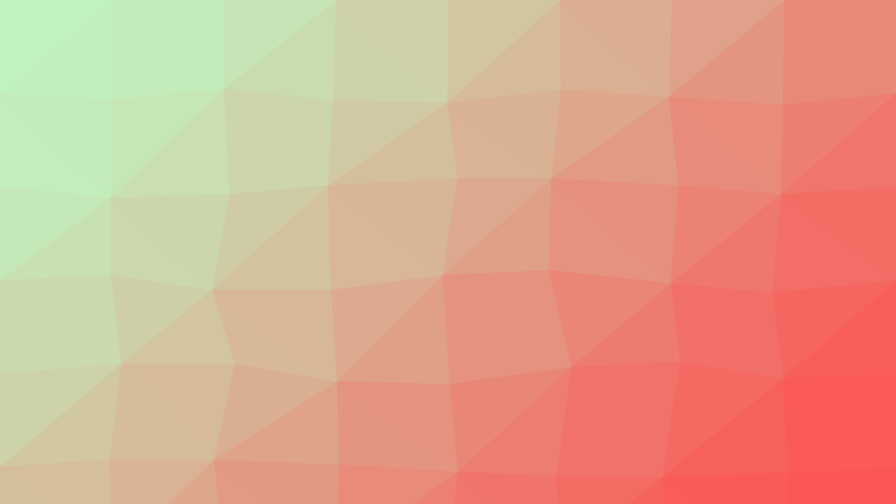
This background is drawn by a Shadertoy shader. Its source:

```glsl
const vec3 MINT = vec3(0.757, 0.953, 0.750);
const vec3 CORAL = vec3(0.988, 0.330, 0.332);
const vec2 CELL = 1.0 / vec2(8.0, 9.6);   // cell size, canvas width = 1
const float COLUMNS = 8.0;
const int WAVY_ROWS = 5;
const vec2 FADE = vec2(0.02, 1.02);       // start and end of the colour ramp

// Wave bending each row of nodes: amplitude, frequency, crest column, mean
const vec4 SIDE_WAVE[WAVY_ROWS] = vec4[WAVY_ROWS](
    vec4(0.020, 2.0, 1.5, -0.010),
    vec4(0.083, 2.7, 6.3, 0.0),
    vec4(0.052, 2.5, 6.0, -0.063),
    vec4(0.060, 1.7, 1.6, 0.050),
    vec4(0.094, 1.6, 3.8, 0.0));
const vec4 DROP_WAVE[WAVY_ROWS] = vec4[WAVY_ROWS](
    vec4(0.088, 1.95, 3.6, 0.040),
    vec4(0.110, 0.90, 1.0, 0.010),
    vec4(0.125, 1.40, 2.5, 0.010),
    vec4(0.138, 1.50, 3.6, 0.0),
    vec4(0.100, 0.75, 5.6, 0.015));

float wave(vec4 w, float column) {
    return w.w + w.x * cos((column - w.z) * w.y);
}

// Mesh node, with y running down; the outer frame stays straight
vec2 meshNode(vec2 id) {
    int row = int(id.y) - 1;
    vec2 shift = vec2(0.0);
    if (row >= 0 && row < WAVY_ROWS && id.x > 0.5 && id.x < COLUMNS - 0.5)
        shift = vec2(wave(SIDE_WAVE[row], id.x), wave(DROP_WAVE[row], id.x));
    return (id + shift) * CELL;
}

// Signed distance to the line a-b, negative on the inner side
float edgeDistance(vec2 p, vec2 a, vec2 b) {
    return dot(p - a, normalize(vec2(b.y - a.y, a.x - b.x)));
}

// Flat facet colour, weighted by its coverage of the pixel
vec4 facet(vec2 p, vec2 a, vec2 b, vec2 c, float aspect, float pixel) {
    float d = max(edgeDistance(p, a, b),
              max(edgeDistance(p, b, c), edgeDistance(p, c, a)));
    vec2 centre = (a + b + c) / 3.0;
    float ramp = smoothstep(FADE.x, FADE.y, (centre.x + centre.y) / (1.0 + aspect));
    return vec4(mix(MINT, CORAL, ramp), 1.0) * clamp(0.5 - d / pixel, 0.0, 1.0);
}

void mainImage(out vec4 fragColor, in vec2 fragCoord) {
    float pixel = 1.0 / iResolution.x;
    float aspect = iResolution.y * pixel;
    vec2 p = vec2(fragCoord.x * pixel, aspect - fragCoord.y * pixel);
    vec2 home = floor(p / CELL);
    vec4 sum = vec4(0.0);

    // Bent nodes can pull a facet into a neighbouring cell
    for (int j = -1; j <= 1; j++)
    for (int i = -1; i <= 1; i++) {
        vec2 id = home + vec2(i, j);
        vec2 a = meshNode(id);
        vec2 b = meshNode(id + vec2(1.0, 0.0));
        vec2 c = meshNode(id + vec2(1.0, 1.0));
        vec2 d = meshNode(id + vec2(0.0, 1.0));

        // Diagonals alternate like a checkerboard
        if (mod(id.x + id.y, 2.0) < 0.5) {
            sum += facet(p, a, b, d, aspect, pixel);
            sum += facet(p, b, c, d, aspect, pixel);
        } else {
            sum += facet(p, a, b, c, aspect, pixel);
            sum += facet(p, a, c, d, aspect, pixel);
        }
    }
    fragColor = vec4(sum.rgb / max(sum.a, 0.001), 1.0);
}
```
